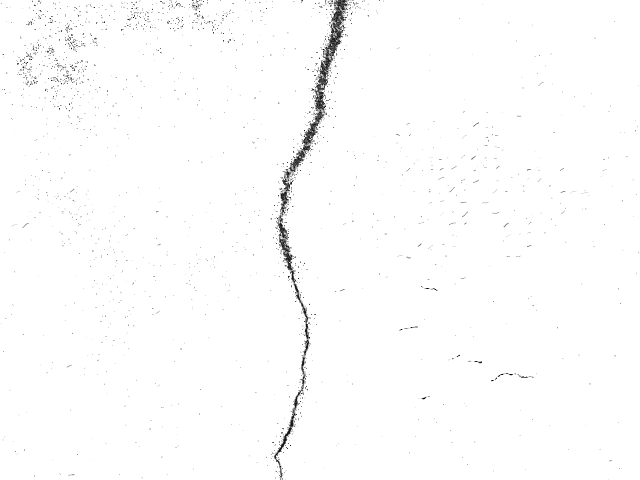
Give the GLSL for this texture, as a WebGL 2 fragment shader.

```glsl
#version 300 es
precision highp float;
// A dark crack running down a white plaster wall, with gritty edges, sooty
// patches and hairline scratches. The crack is a tapered polyline roughened by
// value noise; grit and scratches are hashed marks in grid cells.
uniform vec2 u_resolution;
out vec4 outColor;

const vec3 WALL = vec3(1.0);
const vec3 INK = vec3(0.02);
const float GRAIN_FREQ = 340.0;    // grit cells per canvas height
const float SCRATCH_FREQ = 44.0;   // scratch cells per canvas height
const float SCRATCH_WIDTH = 0.0005;
const float ROUGHNESS = 1.3;       // edge roughness relative to crack width
const float DUST_SPREAD = 0.0030;  // least reach of grit beside the crack

// Crack knots from top to bottom: x, y, half width, in canvas heights.
const int KNOTS = 16;
const vec3 CRACK[KNOTS] = vec3[](
  vec3(.712, 1.01, .0105), vec3(.701, .927, .0095), vec3(.673, .845, .0080),
  vec3(.664, .757, .0085), vec3(.642, .705, .0072), vec3(.596, .625, .0068),
  vec3(.584, .535, .0034), vec3(.592, .497, .0066), vec3(.606, .448, .0036),
  vec3(.615, .401, .0015), vec3(.637, .344, .0016), vec3(.639, .288, .0018),
  vec3(.630, .205, .0013), vec3(.603, .106, .0025), vec3(.577, .049, .0018),
  vec3(.589, -.01, .0004));

// Longer hairlines: start and end.
const int HAIRS = 7;
const vec4 HAIR[HAIRS] = vec4[](
  vec4(.976, .248, 1.003, .246), vec4(1.023, .207, 1.052, .222),
  vec4(1.052, .222, 1.111, .213), vec4(.873, .168, .894, .175),
  vec4(.833, .311, .870, .318), vec4(.878, .404, .911, .394),
  vec4(.943, .250, .958, .259));

vec3 hash3(vec2 cell, uint seed) {
  uvec3 v = uvec3(uvec2(ivec2(cell) + 4096), seed) * 1664525u + 1013904223u;
  v.x += v.y * v.z; v.y += v.z * v.x; v.z += v.x * v.y;
  v ^= v >> 16u;
  v.x += v.y * v.z; v.y += v.z * v.x; v.z += v.x * v.y;
  return vec3(v >> 8u) / 16777216.0;
}

float noise(vec2 p) {
  vec2 c = floor(p), f = fract(p);
  f = f * f * (3.0 - 2.0 * f);
  return mix(mix(hash3(c, 1u).x, hash3(c + vec2(1, 0), 1u).x, f.x),
             mix(hash3(c + vec2(0, 1), 1u).x, hash3(c + 1.0, 1u).x, f.x), f.y);
}

float blob(vec2 p, vec2 centre, vec2 radius) {
  vec2 q = (p - centre) / radius;
  return exp(-dot(q, q));
}

// x: distance to the segment, y: position along it.
vec2 segment(vec2 p, vec2 a, vec2 b) {
  vec2 ab = b - a;
  float t = clamp(dot(p - a, ab) / dot(ab, ab), 0.0, 1.0);
  return vec2(length(p - a - ab * t), t);
}

// Antialiased stroke that fades when thinner than a pixel.
float stroke(float dist, float halfWidth, float pixel) {
  return clamp(0.5 + (halfWidth - dist) / pixel, 0.0, 1.0)
       * min(1.0, 2.0 * halfWidth / pixel);
}

// Grit of mixed strength; the cells are warped to hide their grid.
float grit(vec2 p, float chance, float pixel) {
  vec2 q = p + 0.008 * vec2(noise(p * 50.0), noise(p.yx * 50.0 + 40.0));
  vec2 cell = floor(q * GRAIN_FREQ);
  vec3 h = hash3(cell, 7u), k = hash3(cell, 8u);
  float d = length(fract(q * GRAIN_FREQ) - 0.3 - 0.4 * h.xy) / GRAIN_FREQ;
  float dot1 = stroke(d, mix(0.25, 0.50, k.x) / GRAIN_FREQ, pixel);
  return dot1 * mix(0.3, 1.0, k.y) * step(h.z, chance);
}

float scratches(vec2 p, float pixel) {
  vec2 cell = floor(p * SCRATCH_FREQ), mid = (cell + 0.5) / SCRATCH_FREQ;
  float clump = smoothstep(0.25, 0.7, noise(mid * 14.0));
  float chance = 0.75 * clump * blob(mid, vec2(1.03, .645), vec2(.20, .12))
               + 0.12 * blob(mid, vec2(.95, .51), vec2(.15, .10))
               + 0.08 * blob(mid, vec2(.12, .53), vec2(.22, .10)) + 0.004;
  vec3 h = hash3(cell, 21u), k = hash3(cell, 22u);
  float angle = mix(-0.1, 0.8, k.x);
  vec2 arm = vec2(cos(angle), sin(angle)) * mix(0.06, 0.32, k.y * k.y);
  vec2 q = fract(p * SCRATCH_FREQ) - 0.34 - 0.32 * h.xy;
  q.y += 0.15 * (noise(p * 150.0) - 0.5);
  float d = segment(q, -arm, arm).x / SCRATCH_FREQ;
  return stroke(d, SCRATCH_WIDTH * (0.4 + k.z), pixel) * step(h.z, chance);
}

void main() {
  vec2 p = gl_FragCoord.xy / u_resolution.y;
  float pixel = 1.0 / u_resolution.y;
  float coarse = noise(p * 95.0) - 0.5, fine = noise(p * 300.0) - 0.5;

  // Crack: signed distance to the tapered polyline, bent and roughened.
  float bend = noise(vec2(p.y * 42.0, 3.0)) + 0.5 * noise(vec2(p.y * 110.0, 9.0));
  vec2 bent = p + vec2(0.007 * (bend - 0.75), 0.0);
  float edge = 1e3, width = 0.0;
  for (int i = 0; i < KNOTS - 1; i++) {
    vec2 s = segment(bent, CRACK[i].xy, CRACK[i + 1].xy);
    float w = mix(CRACK[i].z, CRACK[i + 1].z, s.y);
    if (s.x - w < edge) { edge = s.x - w; width = w; }
  }
  float rough = edge + ROUGHNESS * min(width, 0.006) * (0.7 * coarse + 1.3 * fine);
  float ink = clamp(0.5 - rough / (1.5 * pixel), 0.0, 1.0);

  // Pale slanted flecks and grain within the wide parts.
  float wide = smoothstep(.002, .007, width);
  float fleck = noise(mat2(0.8, -0.6, 0.6, 0.8) * p * vec2(300.0, 190.0));
  ink *= 1.0 - 0.65 * wide * smoothstep(0.52, 0.85, fleck);
  ink *= 0.93 - 0.3 * wide * hash3(floor(p * 400.0), 5u).x;

  // Grit: beside the crack, in sooty patches, and thinly over the wall.
  float chance = 0.75 * exp(-max(edge, 0.0) / (DUST_SPREAD + 0.36 * width));
  chance += 0.5 * blob(p, vec2(.712, 1.0), vec2(.045, .018));
  chance += 0.25 * blob(p, vec2(.613, .445), vec2(.018, .012));
  float soot = blob(p, vec2(.11, .90), vec2(.065, .090))
             + 0.8 * blob(p, vec2(.39, .985), vec2(.10, .040))
             + 0.35 * blob(p, vec2(.23, .94), vec2(.07, .05));
  float clump = 0.55 * noise(p * 36.0) + 0.45 * noise(p * 85.0);
  chance += soot * (0.06 + 1.1 * smoothstep(0.50, 0.80, clump));
  float leftSide = smoothstep(0.62, 0.40, p.x) * smoothstep(-0.1, 0.6, p.y);
  float cloud = smoothstep(0.3, 0.85, noise(p * 9.0));
  float faint = 0.002 + 0.030 * leftSide * cloud;
  faint += 0.015 * cloud * blob(p, vec2(1.05, .66), vec2(.25, .15));
  ink = max(ink, grit(p, chance, pixel));
  ink = max(ink, 0.5 * grit(p + 1.7, faint, pixel));

  // Scattered scratches, then the longer broken hairlines.
  ink = max(ink, scratches(p, pixel));
  vec2 shaken = p + vec2(0.0, 0.006 * coarse);
  for (int i = 0; i < HAIRS; i++) {
    float d = segment(shaken, HAIR[i].xy, HAIR[i].zw).x;
    float w = SCRATCH_WIDTH * max(0.0, 1.4 + 3.0 * fine);
    ink = max(ink, stroke(d, w, pixel));
  }
  outColor = vec4(mix(WALL, INK, ink), 1.0);
}
```
